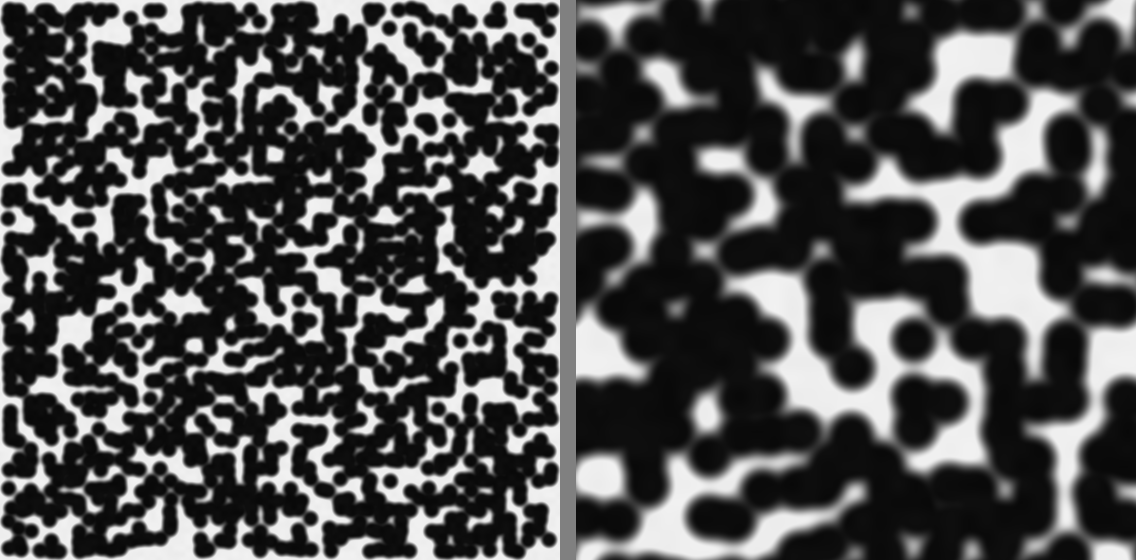
Left, the full canvas; right, a detail of the centre.
This texture is drawn by a WebGL 1 fragment shader. Its source:

```glsl
precision highp float;
// Soft black dots scattered on a loose lattice, fusing into blobs over white.
uniform vec2 u_resolution;

const float CELLS = 56.0;

float hash(vec2 p) {
  vec3 q = fract(vec3(p.xyx) * vec3(0.1031, 0.1030, 0.0973));
  q += dot(q, q.yzx + 33.33);
  return fract((q.x + q.y) * q.z);
}

float valueNoise(vec2 p) {
  vec2 cell = floor(p);
  vec2 f = fract(p);
  f = f * f * (3.0 - 2.0 * f);
  float low = mix(hash(cell), hash(cell + vec2(1.0, 0.0)), f.x);
  float high = mix(hash(cell + vec2(0.0, 1.0)), hash(cell + 1.0), f.x);
  return mix(low, high, f.y);
}

// One where the site holds a dot; the canvas rim stays empty.
float occupied(vec2 site) {
  vec2 inside = step(0.5, site) * step(site, vec2(CELLS - 0.5));
  return inside.x * inside.y * step(hash(site + 17.0), 0.52);
}

// Sum of Gaussian dots around a point given in lattice units.
float inkField(vec2 p) {
  vec2 nearest = floor(p + 0.5);
  float ink = 0.0;
  for (int j = -2; j <= 2; j++) {
    for (int i = -2; i <= 2; i++) {
      vec2 site = nearest + vec2(float(i), float(j));
      vec2 jitter = vec2(hash(site + 71.0), hash(site + 139.0)) - 0.5;
      vec2 offset = p - site - 0.36 * jitter;
      ink += occupied(site) * exp(-3.5 * dot(offset, offset));
    }
  }
  return ink;
}

void main() {
  vec2 uv = gl_FragCoord.xy / u_resolution;
  vec2 p = uv * CELLS;

  // The logarithm turns the field into a distance-like value, zero at the rim.
  float outside = -log(inkField(p) + 0.00001) - 1.87;
  float light = smoothstep(-1.4, 1.4, outside);

  // Faint mottling keeps the flat areas from being perfectly even.
  float mottle = 0.025 * (valueNoise(p * 1.7 + 200.0) - 0.5);
  float shade = mix(0.045, 0.935, light) + mottle;
  gl_FragColor = vec4(vec3(shade), 1.0);
}
```
